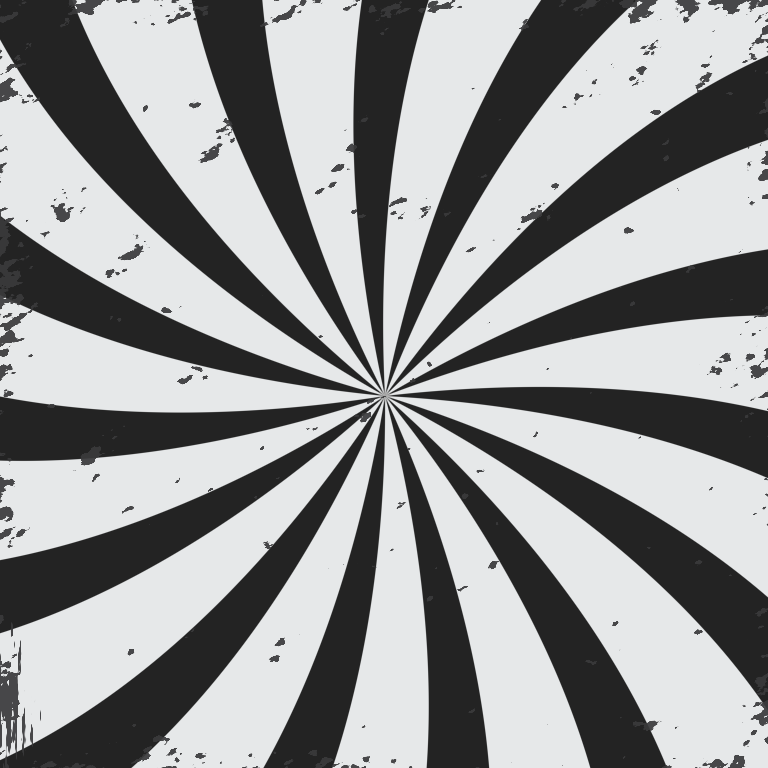
Reproduce this background procedurally as a WebGL 1 fragment shader.

```glsl
precision highp float;
uniform vec2 u_resolution;

#define RAYS 15.0
#define RAY_SHARE 0.4
#define RAY_START 0.0305
#define TWIST 0.271
#define TWIST_CUBIC 0.15
#define CENTRE vec2(0.5013, 0.4844)
#define PALE vec3(0.902, 0.910, 0.914)
#define DARK vec3(0.136)
#define GRIT vec3(0.225, 0.225, 0.23)
#define HUB vec3(0.68)
#define WEAR_CUT 0.92

const float TAU = 6.2831853;

float hash(vec2 p) {
  vec3 q = fract(p.xyx * 0.1031);
  q += dot(q, q.yzx + 33.33);
  return fract((q.x + q.y) * q.z);
}

float noise(vec2 p) {
  vec2 cell = floor(p), f = fract(p);
  f = f * f * (3.0 - 2.0 * f);
  float low = mix(hash(cell), hash(cell + vec2(1.0, 0.0)), f.x);
  float high = mix(hash(cell + vec2(0.0, 1.0)), hash(cell + vec2(1.0, 1.0)), f.x);
  return mix(low, high, f.y);
}

float fbm(vec2 p) {
  float sum = 0.0, weight = 0.5;
  for (int i = 0; i < 4; i++) {
    sum += weight * noise(p);
    p = p * 1.9 + 17.3;
    weight *= 0.5;
  }
  return sum;
}

vec2 turn(vec2 p, float angle) {
  float c = cos(angle), s = sin(angle);
  return vec2(c * p.x + s * p.y, c * p.y - s * p.x);
}

// Tilted elliptical patch: 1 in the middle, 0 on its rim, negative outside
float patchField(vec2 p, vec2 middle, vec2 size, float tilt) {
  return 1.0 - length(turn(p - middle, tilt) / size);
}

// Patches scattered over a jittered grid
float scatter(vec2 p, float cells, float chance, vec2 size) {
  float field = -2.0;
  vec2 home = floor(p * cells);
  for (int j = -1; j <= 1; j++) {
    for (int i = -1; i <= 1; i++) {
      vec2 id = home + vec2(float(i), float(j)) + cells;
      float present = step(hash(id + 5.7), chance);
      vec2 jitter = vec2(hash(id + 11.3), hash(id + 29.1));
      vec2 middle = (id - cells + jitter) / cells;
      float tilt = mix(-0.2, 1.1, hash(id + 41.9));
      vec2 grown = size * mix(0.5, 1.2, hash(id + 63.2));
      field = max(field, mix(-2.0, patchField(p, middle, grown, tilt), present));
    }
  }
  return field;
}

// Heavier wear along the borders and at a few rubbed places
float rubbed(vec2 p) {
  vec2 inset = min(p, 1.0 - p);
  float border = (noise(p * 9.0 + 3.0) - 0.42) * 2.0 - min(inset.x, inset.y) * 26.0;
  float field = max(border, patchField(p, vec2(0.0, 0.895), vec2(0.055, 0.05), 0.0));
  field = max(field, patchField(p, vec2(1.0, 0.53), vec2(0.07, 0.08), 0.0));
  field = max(field, patchField(p, vec2(0.51, 1.0), vec2(0.07, 0.035), 0.0));
  field = max(field, patchField(p, vec2(0.81, 0.905), vec2(0.065, 0.022), 0.55));
  return max(field, patchField(p, vec2(0.07, 0.72), vec2(0.06, 0.02), 0.6));
}

// Coverage of the rays, curling clockwise outwards
float rayMask(vec2 p, float pixel) {
  vec2 d = p - CENTRE;
  float r = length(d);
  float angle = atan(d.y, d.x + 1e-6) - RAY_START + TWIST * r + TWIST_CUBIC * r * r * r;
  float offset = abs(fract(angle * RAYS / TAU + 0.5) - 0.5);
  float edge = (offset - 0.5 * RAY_SHARE) * TAU / RAYS * r;
  return 1.0 - smoothstep(-0.75 * pixel, 0.75 * pixel, edge);
}

float gritMask(vec2 p, float pixel) {
  float field = max(scatter(p, 9.0, 0.3, vec2(0.045, 0.015)),
                    scatter(p, 26.0, 0.16, vec2(0.011, 0.006)));
  field = max(field, rubbed(p));
  float grain = fbm(turn(p, 0.4) * vec2(65.0, 115.0));

  // Upright scratches in the lower left corner
  float scratchField = patchField(p, vec2(0.01, 0.08), vec2(0.035, 0.11), 0.0);
  float scratches = scratchField + (fbm(p * vec2(190.0, 22.0)) - 0.47) * 4.0;

  float wear = max(field + (grain - 0.47) * 4.0, scratches) - WEAR_CUT;
  float soft = 60.0 * pixel;
  return smoothstep(-soft, soft, wear);
}

void main() {
  float pixel = 1.0 / min(u_resolution.x, u_resolution.y);
  vec2 p = (gl_FragCoord.xy - 0.5 * u_resolution) * pixel + 0.5;

  vec3 color = mix(PALE, DARK, rayMask(p, pixel));
  float hub = 1.0 - smoothstep(0.003, 0.011, length(p - CENTRE));
  color = mix(color, HUB, 0.8 * hub);
  color = mix(color, GRIT, 0.92 * gritMask(p, pixel));
  gl_FragColor = vec4(color, 1.0);
}
```
